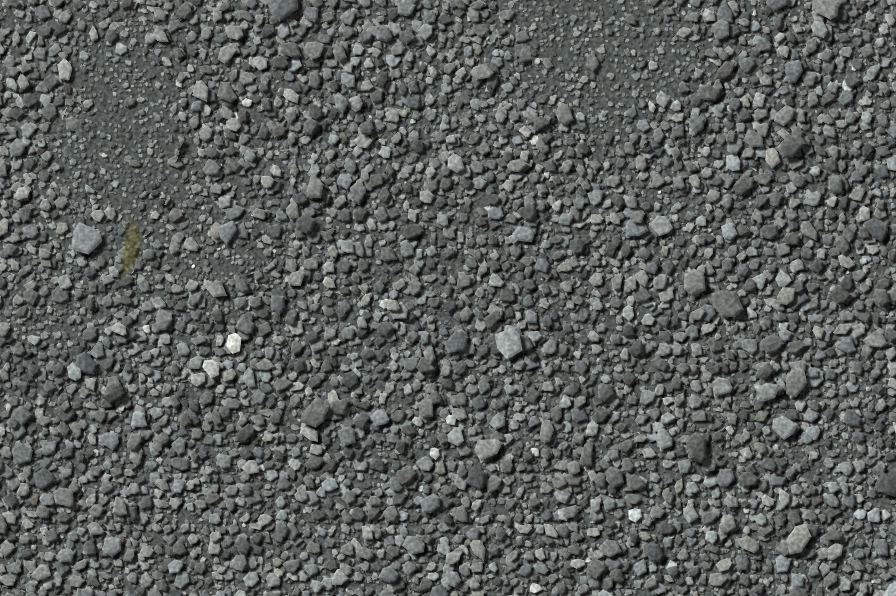
Give the GLSL for this texture, as a WebGL 2 fragment shader.

```glsl
#version 300 es
precision highp float;
// Sunlit ground of crushed dark grey stone with patches of fine grit.
uniform vec2 u_resolution;
out vec4 fragColor;

const float TAU = 6.2831853;
const vec2 LIGHT = vec2(-0.72, 0.69);

vec2 hash2(vec2 p) {
    vec3 q = fract(p.xyx * vec3(0.1031, 0.1030, 0.0973));
    q += dot(q, q.yzx + 33.33);
    return fract((q.xx + q.yz) * q.zy);
}

float gradientCorner(vec2 cell, vec2 corner, vec2 f) {
    float a = TAU * hash2(cell + corner).x;
    return dot(vec2(cos(a), sin(a)), f - corner);
}

// Gradient noise, roughly -0.7 to 0.7
float noise(vec2 p) {
    vec2 c = floor(p), f = fract(p);
    vec2 u = f * f * f * (f * (f * 6.0 - 15.0) + 10.0);
    float low = mix(gradientCorner(c, vec2(0, 0), f), gradientCorner(c, vec2(1, 0), f), u.x);
    float high = mix(gradientCorner(c, vec2(0, 1), f), gradientCorner(c, vec2(1, 1), f), u.x);
    return mix(low, high, u.y);
}

// Soft elliptical patch, 1 at its centre
float patchAt(vec2 p, vec2 centre, vec2 radii) {
    return 1.0 - smoothstep(0.45, 1.25, length((p - centre) / radii));
}

// Paints one layer of angular stones with their shadows over the ground
void scatterStones(inout vec3 ground, vec2 p, float size, float density,
                   float shadow, float grain, float seed) {
    vec2 g = p / size + seed * 3.7;
    vec2 cell = floor(g);
    float blur = 0.7 / (u_resolution.y * size);

    // Far stones first, so that shadows fall on those already painted
    for (int k = 0; k < 9; k++) {
        vec2 id = cell + vec2(1 - k % 3, k / 3 - 1);
        vec2 key = id + seed * 131.0;
        vec2 place = hash2(key), kind = hash2(key + 57.0), look = hash2(key + 211.0);
        if (kind.x > density) continue;

        float turn = TAU * look.x;
        mat2 spin = mat2(cos(turn), -sin(turn), sin(turn), cos(turn));
        vec2 stretch = vec2(1.0, 1.0 + 0.5 * kind.y);
        vec2 q = spin * (g - id - 0.15 - 0.7 * place) * stretch;
        vec2 light = spin * LIGHT;
        vec2 shadowShift = light * stretch * 0.23;
        float radius = 0.34 + 0.16 * place.y;

        // Convex outline: the farthest of six jittered sides
        float body = -9.0, shade = -9.0;
        vec2 normal = vec2(0.0);
        for (float i = 0.0; i < 6.0; i++) {
            vec2 h = hash2(key + vec2(37.0, 91.0) * (i + 1.0));
            float a = TAU * (i + 0.7 * h.x) / 6.0;
            vec2 n = vec2(cos(a), sin(a));
            float reach = radius * (0.72 + 0.38 * h.y);
            float d = dot(q, n) - reach;
            if (d > body) { body = d; normal = n; }
            shade = max(shade, dot(q + shadowShift, n) - reach);
        }

        // Shadow on the ground, then top face, ridge and bevelled rim
        ground *= 1.0 - shadow * (1.0 - smoothstep(-blur - 0.06, blur + 0.04, shade));
        float tone = mix(0.34, 0.62, look.y) + 0.2 * step(0.985, place.x);
        float ridge = dot(q, vec2(0.8, 0.6)) + 0.12 * (place.x - 0.5);
        tone += 0.07 * dot(light, vec2(0.8, 0.6)) * smoothstep(-blur, blur, ridge);
        float facing = dot(normal, light);
        tone += smoothstep(-0.15, -0.03, body) * (facing > 0.0 ? 0.09 : 0.2) * facing;
        tone *= 1.0 + grain;
        vec3 tint = vec3(0.98, 1.015, 0.99) + (kind.y - 0.5) * vec3(0.045, 0.0, -0.045);
        ground = mix(ground, tone * tint, 1.0 - smoothstep(-blur, blur, body));
    }
}

void main() {
    vec2 p = gl_FragCoord.xy / u_resolution.y;

    // Grit patches with ragged borders
    vec2 warped = p + 0.05 * vec2(noise(p * 9.0), noise(p * 9.0 + 40.0));
    float grit = patchAt(warped, vec2(0.21, 0.78), vec2(0.14, 0.23));
    grit = max(grit, patchAt(warped, vec2(1.00, 0.92), vec2(0.18, 0.17)));
    grit = max(grit, 0.75 * patchAt(warped, vec2(0.38, 0.58), vec2(0.12, 0.09)));
    grit = max(grit, 0.6 * patchAt(warped, vec2(0.07, 0.47), vec2(0.11, 0.08)));
    float cover = 1.0 - 0.95 * grit;

    // Rough surface shared by stones and dust
    float grain = 0.20 * noise(p * 110.0) + 0.26 * noise(p * 190.0 + 17.0);
    vec3 ground = vec3(0.33, 0.35, 0.34) * (1.0 + 1.4 * grain);

    // Layers from fine grit to large lumps
    scatterStones(ground, p, 0.0085, 0.55, 0.40, grain, 1.0);
    scatterStones(ground, p, 0.0140, 0.70 * mix(0.45, 1.0, cover), 0.60, grain, 2.0);
    scatterStones(ground, p, 0.0210, 0.80 * cover, 0.70, grain, 3.0);
    scatterStones(ground, p, 0.0280, 0.55 * cover, 0.72, grain, 4.0);
    scatterStones(ground, p, 0.0380, 0.16 * cover, 0.72, grain, 5.0);
    scatterStones(ground, p, 0.0570, 0.035 * cover, 0.72, grain, 6.0);

    // Small dry tuft
    float tuft = patchAt(warped, vec2(0.21, 0.58), vec2(0.022, 0.04));
    ground = mix(ground, vec3(0.40, 0.39, 0.25) * (1.0 + 2.0 * grain), 0.7 * tuft);

    fragColor = vec4(clamp(ground, 0.03, 1.0), 1.0);
}
```
